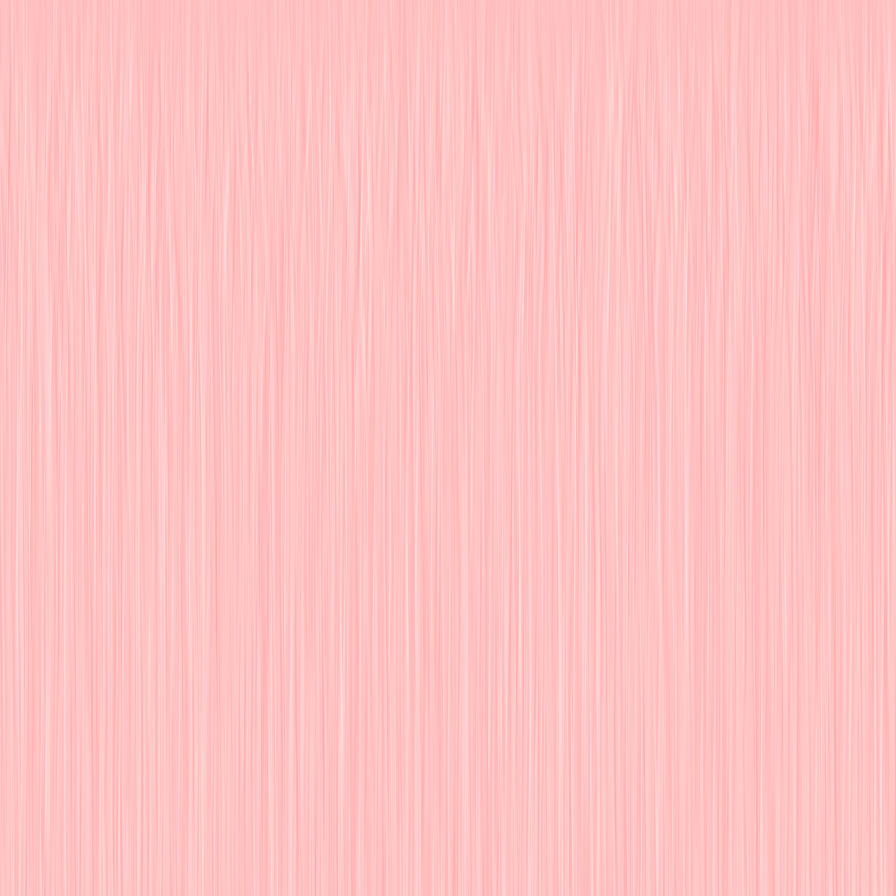
This texture is drawn by a Shadertoy shader. Its source:

```glsl
#define BASE_TONE 0.763
#define CONTRAST 1.12
#define TONE_LIMIT 0.14
#define LAYERS 5
#define COARSEST 36.0
#define LAYER_RATIO 1.8
#define STRAND_WIDTH 0.68
#define GROOVE 0.36
#define WANDER_LOW 0.0012
#define WANDER_TOP 0.009
#define GLINT 0.05

float hash(vec2 p) {
    vec3 q = fract(p.xyx * vec3(0.1031, 0.1030, 0.0973));
    q += dot(q, q.yzx + 33.33);
    return fract((q.x + q.y) * q.z);
}

// Signed brightness of one strand, drifting along its length
float strandTone(float column, float y, float seed) {
    float rows = mix(1.5, 6.0, hash(vec2(column, seed + 5.0)));
    float t = y * rows + 9.0 * hash(vec2(column, seed + 9.0));
    float row = floor(t);
    vec2 key = vec2(column + 37.0 * seed, row);
    float blend = smoothstep(0.15, 0.85, t - row);
    return mix(hash(key), hash(key + vec2(0.0, 1.0)), blend) * 2.0 - 1.0;
}

// Cellular row of strands; each one wanders on its own, so that they cross
float strands(vec2 uv, float columns, float seed) {
    float x = uv.x * columns;
    float cell = floor(x);
    float soft = 0.2 * columns / iResolution.x;
    float wander = mix(WANDER_LOW, WANDER_TOP, smoothstep(0.5, 0.95, uv.y));
    wander = min(wander * columns, 0.9);
    float sum = 0.0;
    for (int i = -3; i <= 3; i++) {
        float column = cell + float(i);
        float phase = 6.283 * hash(vec2(column, seed + 7.0));
        float center = column + 0.2 + 0.6 * hash(vec2(column, seed));
        center += wander * sin(uv.y * mix(6.0, 14.0, hash(vec2(column, seed + 2.0))) + phase);
        float width = STRAND_WIDTH * mix(0.55, 1.1, hash(vec2(column, seed + 3.0))) + soft;
        float d = abs(x - center) / width;
        // A ridge flanked by shallow grooves of the opposite tone
        float profile = 1.0 - smoothstep(0.0, 1.0, d);
        profile -= GROOVE * (1.0 - smoothstep(0.0, 2.2, d));
        sum += strandTone(column, uv.y, seed) * profile;
    }
    return sum;
}

void mainImage(out vec4 fragColor, in vec2 fragCoord) {
    vec2 uv = fragCoord / iResolution.xy;

    // Fibres from faint bands down to crisp hairlines
    float grain = 0.0;
    float columns = COARSEST;
    float weight = 0.026;
    for (int i = 0; i < LAYERS; i++) {
        float seed = float(i) * 11.0 + 1.0;
        grain += weight * strands(uv, columns, seed);
        columns *= LAYER_RATIO;
        weight *= 1.36;
    }

    // Sparse pale hairlines
    grain += GLINT * smoothstep(0.35, 0.65, strands(uv, 190.0, 71.0));

    // Smoother, flatter strip along the top edge
    float fade = mix(1.0, 0.5, smoothstep(0.86, 1.0, uv.y));
    float relief = TONE_LIMIT * tanh(CONTRAST * grain / TONE_LIMIT);
    float tone = BASE_TONE + fade * relief;
    tone -= 0.008 * smoothstep(0.88, 1.0, uv.y);
    fragColor = vec4(1.0, vec2(tone), 1.0);
}
```
